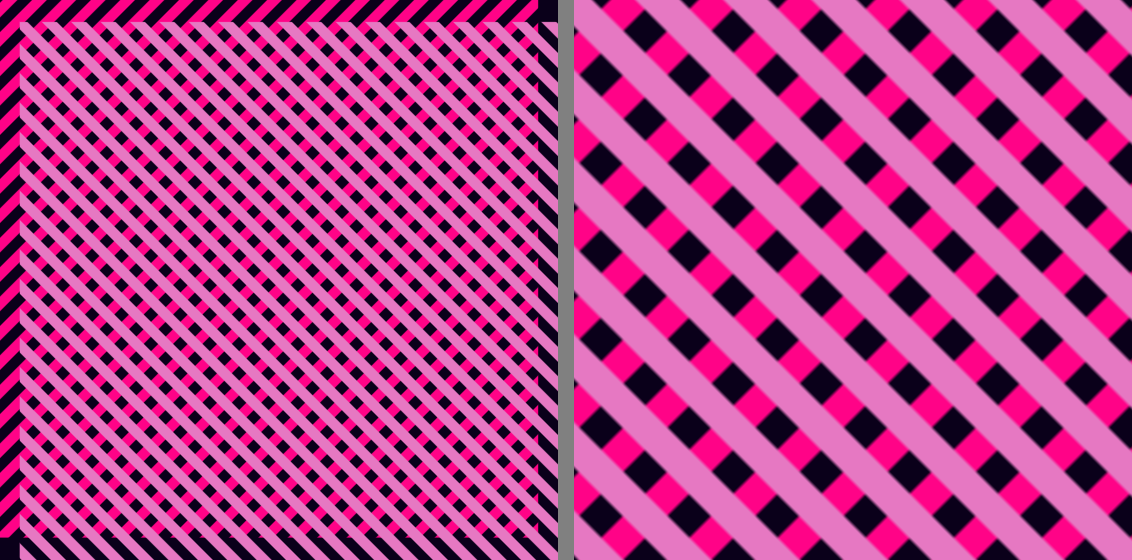
Left, the full canvas; right, a detail of the centre.
Write a Shadertoy shader that draws this pattern.

```glsl
// Two square sheets of diagonal stripes, offset from each other on a dark ground.
// Hot pink rising stripes lie below, pale pink falling stripes cross over them.
// Each sheet is a repeated stripe distance, clipped by soft straight edges.

#define PERIOD      0.05247             // stripe repeat measured along x
#define HOT_SHARE   0.50                // stripe width / period
#define PALE_SHARE  0.512
#define HOT_PHASE   0.0180              // centre of one stripe on x + y
#define PALE_PHASE -0.0036              // centre of one stripe on x - y
#define HOT_LIMIT   vec2(0.9610, 0.9600) // right and lower ends of hot sheet
#define PALE_START  vec2(0.0352, 0.0392) // left and upper ends of pale sheet
#define SOFTNESS    0.0014
#define GROUND      vec3(0.04, 0.00, 0.10)
#define HOT_PINK    vec3(1.00, 0.01, 0.53)
#define PALE_PINK   vec3(0.90, 0.47, 0.76)

// Coverage of a shape whose signed distance is negative inside.
float coverage(float dist) {
    float blur = max(SOFTNESS, 0.7 / iResolution.y);
    return 1.0 - smoothstep(-blur, blur, dist);
}

// Signed distance to the nearest 45 degree stripe along a diagonal coordinate.
float stripeDistance(float diagonal, float phase, float share) {
    float offset = (fract((diagonal - phase) / PERIOD + 0.5) - 0.5) * PERIOD;
    return (abs(offset) - 0.5 * share * PERIOD) * inversesqrt(2.0);
}

void mainImage(out vec4 fragColor, in vec2 fragCoord) {
    // Canvas height is one unit; y runs downward from the top edge.
    vec2 p = fragCoord / iResolution.y;
    p.y = 1.0 - p.y;

    // Lower sheet: rising stripes that stop short of the right and bottom.
    vec2 hotEdge = p - HOT_LIMIT;
    float hot = coverage(stripeDistance(p.x + p.y, HOT_PHASE, HOT_SHARE))
              * coverage(max(hotEdge.x, hotEdge.y));

    // Upper sheet: falling stripes that begin inside the left and top.
    vec2 paleEdge = PALE_START - p;
    float pale = coverage(stripeDistance(p.x - p.y, PALE_PHASE, PALE_SHARE))
               * coverage(max(paleEdge.x, paleEdge.y));

    vec3 color = mix(GROUND, HOT_PINK, hot);
    color = mix(color, PALE_PINK, pale);
    fragColor = vec4(color, 1.0);
}
```
